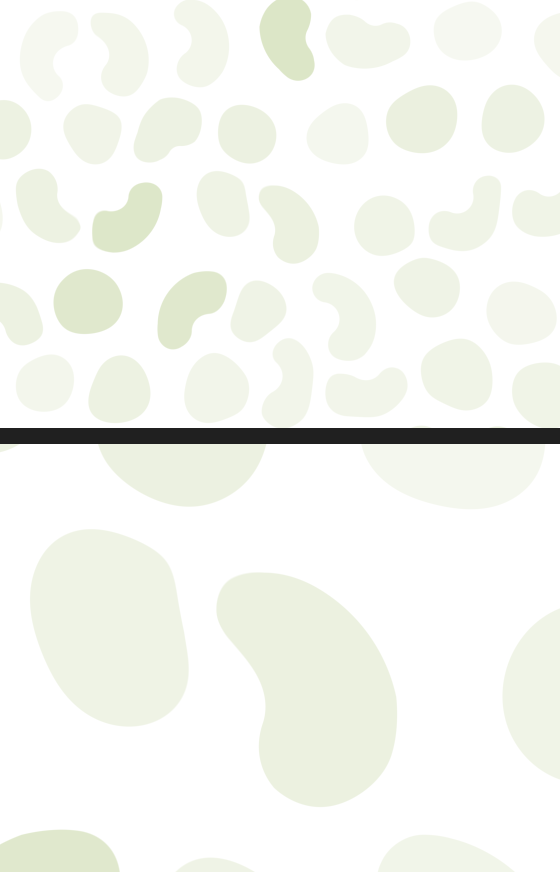
Top: the whole. Bottom: its middle third, enlarged.
This pattern is drawn by a Shadertoy shader. Its source:

```glsl
const float ROWS = 5.0;            // grid rows over the canvas height
const float JITTER = 0.36;         // spread of blob centres, in cells
const float BEAN_SHARE = 0.42;
const float BEND_RADIUS = 0.40;    // curvature of the bean spine
const vec2 BEAN_LENGTH = vec2(0.22, 0.47);
const vec2 BEAN_WIDTH = vec2(0.27, 0.20);
const float BEAN_TAPER = 0.18;
const vec2 PEBBLE_RADIUS = vec2(0.35, 0.43);
const vec2 OVAL_AMOUNT = vec2(0.03, 0.09);
const vec2 TRIANGLE_AMOUNT = vec2(0.015, 0.075);
const float HALF_GAP = 0.07;       // half the least space between blobs
const float ROUNDING = 0.12;
const float CROWD_SHARPNESS = 16.0;
const float DEEP_SHARE = 0.10;     // share of strongly tinted blobs
const vec3 PAPER = vec3(1.0);
const vec3 PALE_GREEN = vec3(0.967, 0.975, 0.947);
const vec3 DEEP_GREEN = vec3(0.860, 0.898, 0.775);
const float TAU = 6.2831853;

vec4 hash4(vec2 id, float seed) {
    vec4 k = vec4(127.1, 269.5, 419.2, 371.9);
    return fract(sin(id.x * k + id.y * k.wzyx * 0.83 + seed * 17.3) * 43758.55);
}

float smoothMax(float a, float b, float k) {
    float h = max(k - abs(a - b), 0.0);
    return max(a, b) + h * h / (4.0 * k);
}

// Bent, tapered capsule centred near its middle
float beanDistance(vec2 p, float stretch) {
    float halfLength = mix(BEAN_LENGTH.x, BEAN_LENGTH.y, stretch);
    float width = mix(BEAN_WIDTH.x, BEAN_WIDTH.y, stretch);
    float aperture = halfLength / BEND_RADIUS;
    width *= 1.0 + BEAN_TAPER * clamp(p.x / halfLength, -1.0, 1.0);
    p.y += BEND_RADIUS * sin(aperture) / aperture;
    p.x = abs(p.x);
    vec2 tip = vec2(sin(aperture), cos(aperture));
    float spine = tip.y * p.x > tip.x * p.y
        ? length(p - tip * BEND_RADIUS)
        : abs(length(p) - BEND_RADIUS);
    return spine - width;
}

// Round stone with oval and three-sided deviations
float pebbleDistance(vec2 p, vec4 rnd) {
    float angle = atan(p.y, p.x);
    float oval = mix(OVAL_AMOUNT.x, OVAL_AMOUNT.y, rnd.x) * cos(2.0 * angle);
    float corners = mix(TRIANGLE_AMOUNT.x, TRIANGLE_AMOUNT.y, rnd.y)
        * cos(3.0 * angle + TAU * rnd.z);
    float radius = mix(PEBBLE_RADIUS.x, PEBBLE_RADIUS.y, rnd.w);
    return length(p) - radius * (1.0 + oval + corners);
}

float blobDistance(vec2 p, vec2 id) {
    vec4 kind = hash4(id, 1.0);
    vec4 form = hash4(id, 2.0);
    float turn = TAU * kind.y;
    float c = cos(turn), s = sin(turn);
    p = mat2(c, -s, s, c) * p;
    return kind.x < BEAN_SHARE ? beanDistance(p, form.x) : pebbleDistance(p, form);
}

vec3 blobColor(vec2 id) {
    float h = hash4(id, 3.0).x;
    float tint = h > 1.0 - DEEP_SHARE
        ? mix(0.75, 1.0, (h - 1.0 + DEEP_SHARE) / DEEP_SHARE)
        : 0.5 * h;
    return mix(PALE_GREEN, DEEP_GREEN, tint);
}

void mainImage(out vec4 fragColor, in vec2 fragCoord) {
    vec2 p = fragCoord / iResolution.y * ROWS;
    float nearest = 1e3;
    float crowd = 1e-12;           // summed closeness of all other blobs
    vec2 nearestId = vec2(0.0);

    // Staggered cells: keep the nearest blob, gather the rest
    for (int j = -2; j <= 2; j++) {
        float row = floor(p.y) + float(j);
        float shift = 0.5 * mod(row, 2.0);
        for (int i = -2; i <= 2; i++) {
            vec2 id = vec2(floor(p.x - shift) + float(i), row);
            vec2 centre = id + vec2(shift, 0.0) + 0.5
                + JITTER * (hash4(id, 4.0).xy - 0.5);
            float d = blobDistance(p - centre, id);
            crowd += exp(-CROWD_SHARPNESS * max(d, nearest));
            if (d < nearest) {
                nearest = d;
                nearestId = id;
            }
        }
    }

    // Trim the blob softly where neighbours come too close
    float others = -log(crowd) / CROWD_SHARPNESS;
    float border = 0.5 * (nearest - others) + HALF_GAP;
    float edge = smoothMax(nearest, border, ROUNDING);

    float pixel = ROWS / iResolution.y;
    float cover = 1.0 - smoothstep(-0.75 * pixel, 0.75 * pixel, edge);
    fragColor = vec4(mix(PAPER, blobColor(nearestId), cover), 1.0);
}
```
